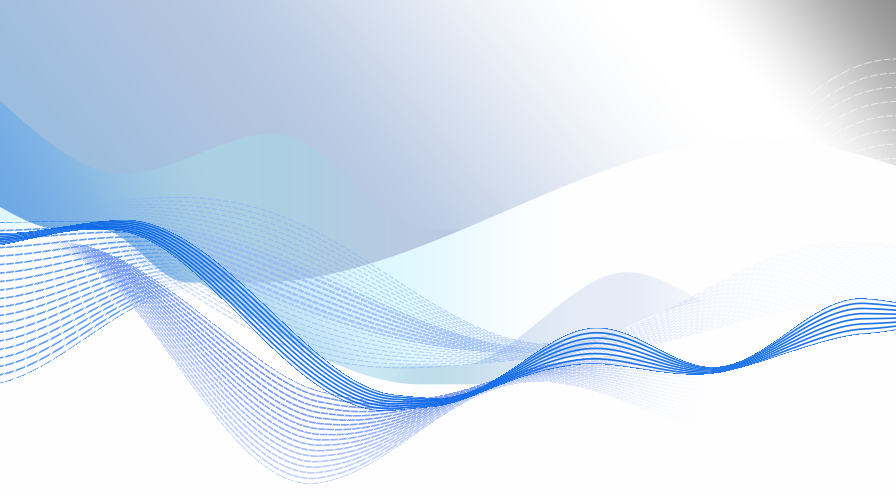
Reproduce this background procedurally as a Shadertoy shader.

```glsl
#define STRAND_WIDTH 0.0017
#define DASH_RATE 105.0
#define MIST vec3(0.70, 0.77, 0.88)
#define SKY vec3(0.61, 0.74, 0.87)
#define AZURE vec3(0.43, 0.66, 0.90)
#define TEAL vec3(0.67, 0.81, 0.89)
#define ICE vec3(0.87, 0.97, 1.00)
#define PAPER vec3(0.995, 0.995, 1.0)
#define COBALT vec3(0.03, 0.40, 0.90)
#define PERIWINKLE vec3(0.42, 0.57, 0.97)

const float PI = 3.14159265;

// Antialiased coverage of the region where d is positive
float cover(float d) {
    float slope = length(vec2(dFdx(d), dFdy(d)));
    return clamp(0.5 + d / max(slope, 1e-5), 0.0, 1.0);
}

// Smooth rise or fall of a curve between two positions
float ease(float x, float from, float to, float amount) {
    return amount * smoothstep(from, to, x);
}

float sinSquared(float phase) {
    float s = sin(PI * phase);
    return s * s;
}

// Strands spread evenly about a centre curve; dash is the gap share
float strands(vec2 p, float centre, float halfSpread, float count, float width, float dash) {
    float v = (p.y - centre) / halfSpread;
    float lane = v * count * 0.5;
    float perPixel = max(length(vec2(dFdx(lane), dFdy(lane))), 1e-5);
    float pixels = abs(fract(lane) - 0.5) / perPixel;
    float line = clamp(0.5 + width * iResolution.y - pixels, 0.0, 1.0);
    float beat = fract((p.x - 0.35 * p.y) * DASH_RATE + floor(lane) * 0.618);
    float gap = smoothstep(0.5 - dash * 0.5, 0.6 - dash * 0.5, abs(beat - 0.5));
    return line * (1.0 - gap * step(0.01, dash)) * step(abs(v), 1.0);
}

// Diagonal sky: blue, then white, then grey in the corner
vec3 backdrop(vec2 p) {
    float t = p.x - 0.45 * (1.0 - p.y);
    vec3 c = mix(SKY, MIST, smoothstep(-0.1, 0.2, t));
    c = mix(c, vec3(1.0), smoothstep(0.14, 0.70, t));
    return mix(c, vec3(0.57), smoothstep(0.76, 1.02, t));
}

float tealCrest(float x) {
    return 0.944 + ease(x, -0.137, 0.137, -0.296)
        + ease(x, 0.137, 0.306, 0.081) + ease(x, 0.306, 0.48, -0.194);
}

float whiteCrest(float x) {
    return 0.62 + ease(x, -0.06, 0.065, -0.083) + ease(x, 0.11, 0.21, -0.109)
        + ease(x, 0.286, 0.846, 0.292) + ease(x, 0.846, 1.25, -0.172);
}

float lensFloor(float x) {
    return 0.574 + ease(x, 0.026, 0.47, -0.352) + ease(x, 0.53, 0.80, 0.168);
}

float humpCrest(float x) {
    return 0.26 + ease(x, 0.51, 0.70, 0.189) + ease(x, 0.70, 0.84, -0.09);
}

vec3 waves(vec2 p, float belowWhite) {
    float x = p.x;
    vec3 c = backdrop(p);

    // Teal wave
    vec3 teal = mix(AZURE, TEAL, smoothstep(-0.02, 0.25, x + 0.3 * (p.y - 0.6)));
    teal = mix(teal, vec3(0.73, 0.79, 0.88), smoothstep(0.28, 0.5, x));
    c = mix(c, teal, cover(tealCrest(x) - p.y));

    // White wave with a tinted lens and a pale hump inside
    vec3 lens = mix(vec3(0.70, 0.84, 0.93), ICE, smoothstep(0.22, 0.44, x + 0.4 * (p.y - 0.4)));
    lens = mix(lens, PAPER, smoothstep(0.42, 0.64, x));
    vec3 hump = mix(vec3(0.74, 0.86, 0.92), vec3(0.90, 0.92, 0.97), smoothstep(0.46, 0.66, x));
    hump = mix(hump, PAPER, smoothstep(0.68, 0.84, x));
    float humpMask = cover(humpCrest(x) - p.y) * smoothstep(0.38, 0.48, x);
    lens = mix(lens, hump, humpMask);
    float lensMask = cover(p.y - lensFloor(x)) * smoothstep(0.15, 0.20, x);
    vec3 sheet = mix(PAPER, ICE, smoothstep(0.10, 0.0, x) * smoothstep(0.52, 0.56, p.y));
    return mix(c, mix(sheet, lens, lensMask), belowWhite);
}

void mainImage(out vec4 fragColor, in vec2 fragCoord) {
    vec2 p = fragCoord / iResolution.xy;
    float x = p.x;
    float belowWhite = cover(whiteCrest(x) - p.y);
    vec3 c = waves(p, belowWhite);

    // White dashed arcs in the corner
    float arcCentre = 0.78 - 8.0 * (1.0 - x) * (1.0 - x);
    float arcs = strands(p, arcCentre, 0.115, 8.0, 0.001, 0.35);
    c = mix(c, vec3(1.0), 0.6 * arcs * (1.0 - belowWhite) * smoothstep(0.84, 0.9, x));

    // Faint veil across the middle
    float veilCentre = 0.56 + ease(x, 0.05, 0.60, -0.27) + ease(x, 0.62, 0.95, 0.16);
    float veilSpread = 0.015 + 0.12 * sinSquared((x - 0.02) / 0.6) * (x > 0.62 ? 0.4 : 1.0);
    float veil = strands(p, veilCentre, veilSpread, 24.0, 0.0011, 0.35);
    float veilFade = smoothstep(0.08, 0.2, x) * mix(0.5, 0.06, smoothstep(0.5, 0.9, x));
    c = mix(c, vec3(0.50, 0.66, 0.98), veil * veilFade);
    float core = strands(p, veilCentre, veilSpread * 0.32, 7.0, 0.0025, 0.2);
    c = mix(c, vec3(0.58, 0.71, 0.98), 0.65 * core * smoothstep(0.18, 0.26, x) * smoothstep(0.66, 0.5, x));

    // Dashed fan at the left
    float fanCentre = 0.385 + ease(x, -0.02, 0.19, 0.085);
    float fanSpread = 0.165 + ease(x, -0.02, 0.24, -0.11);
    float fan = strands(p, fanCentre, fanSpread, 19.0, STRAND_WIDTH, 0.25);
    c = mix(c, vec3(0.22, 0.53, 0.95), 0.8 * fan * smoothstep(0.23, 0.12, x));

    // Dashed sweep under the ribbon
    float sweepCentre = 0.50 + ease(x, 0.06, 0.36, -0.385)
        + ease(x, 0.37, 0.62, 0.13) + ease(x, 0.64, 0.80, -0.04);
    float sweepSpread = 0.01 + 0.095 * sinSquared((x - 0.05) / 0.50) * (x > 0.55 ? 0.6 : 1.0);
    float sweep = strands(p, sweepCentre, sweepSpread, 17.0, STRAND_WIDTH, 0.2);
    float depth = smoothstep(-1.0, 0.6, (p.y - sweepCentre) / sweepSpread);
    float sweepFade = smoothstep(0.05, 0.12, x) * mix(0.9, 0.0, smoothstep(0.50, 0.80, x));
    c = mix(c, PERIWINKLE, sweep * sweepFade * mix(0.45, 1.0, depth));

    // Solid cobalt ribbon, pinched where its strands meet
    float ribbonCentre = 0.514 + ease(x, -0.02, 0.12, 0.03) + ease(x, 0.13, 0.44, -0.359)
        + ease(x, 0.48, 0.665, 0.115) + ease(x, 0.665, 0.79, -0.05) + ease(x, 0.79, 0.965, 0.11);
    float phase = x < 0.53 ? (x - 0.07) / 0.46 : (x - 0.53) / 0.28;
    float ribbonSpread = 0.006 + 0.031 * sinSquared(phase);
    float ribbon = strands(p, ribbonCentre, ribbonSpread, 7.0, STRAND_WIDTH, 0.0);
    c = mix(c, COBALT, 0.9 * ribbon);

    fragColor = vec4(c, 1.0);
}
```
